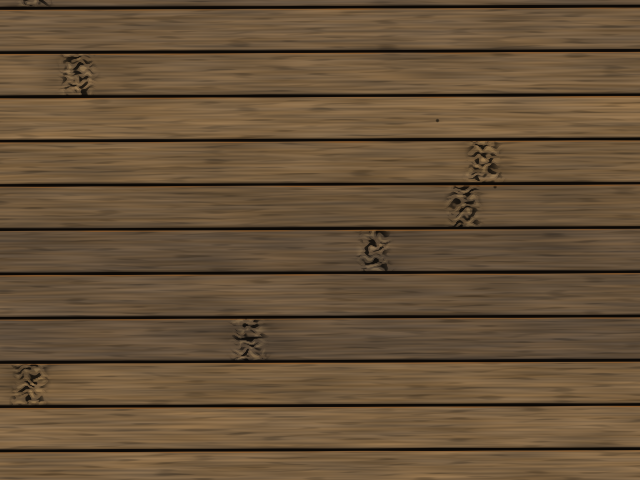
Give the GLSL for this texture, as a Shadertoy shader.

```glsl
// Dark stained bamboo slats lying across, with fine grain, nodes and black gaps.
#define PITCH 0.0922        // slat height, in canvas heights
#define FIRST_GAP 0.0175    // first gap below the top edge
#define TILT 0.0035         // rise of the slats towards the right
#define GAP_HALF 0.0029     // half of the gap width
#define GRAIN 0.34          // contrast of the fibres
#define NODE_SHARE 0.6      // share of slats that carry a node
#define NODE_WIDTH 0.032    // half width of a node
#define GOLD vec3(0.445, 0.350, 0.235)
#define UMBER vec3(0.365, 0.299, 0.232)
#define RIM vec3(0.53, 0.34, 0.16)
#define GAP_COLOR vec3(0.045, 0.030, 0.020)

float hash(vec2 p) {
    vec3 q = fract(vec3(p.xyx) * 0.1031);
    q += dot(q, q.yzx + 33.33);
    return fract((q.x + q.y) * q.z);
}

vec2 gradient(vec2 cell) {
    float angle = 6.28318 * hash(cell);
    return vec2(cos(angle), sin(angle));
}

// Gradient noise, about -0.7 to 0.7
float noise(vec2 p) {
    vec2 i = floor(p), f = p - i;
    vec2 u = f * f * f * (f * (f * 6.0 - 15.0) + 10.0);
    vec2 e = vec2(1.0, 0.0);
    float low = mix(dot(gradient(i), f), dot(gradient(i + e), f - e), u.x);
    float high = mix(dot(gradient(i + e.yx), f - e.yx),
                     dot(gradient(i + 1.0), f - 1.0), u.x);
    return mix(low, high, u.y);
}

// Long fibres plus short dark dashes
float fibres(vec2 p) {
    float fine = noise(p * vec2(7.0, 205.0));
    float broad = noise(p * vec2(2.5, 75.0) + 31.0);
    float dash = smoothstep(0.12, 0.5, noise(p * vec2(13.0, 150.0) + 67.0));
    return 0.75 * fine + 0.4 * broad - 0.5 * dash + 0.07;
}

// Stain of one slat: tone drifts slowly from row to row
vec3 slatColor(float row) {
    float drift = cos(6.28318 * (row - 1.5) / 8.5);
    float warmth = clamp(0.5 + 0.35 * drift + 0.6 * (hash(vec2(row, 41.0)) - 0.5), 0.0, 1.0);
    float light = 1.0 + 0.06 * drift + 0.08 * (hash(vec2(row, 17.0)) - 0.5);
    return mix(UMBER, GOLD, warmth) * light;
}

// Crumpled fibres and a dark cloud around a node
vec3 addNode(vec3 color, vec2 p, float row, float width) {
    float present = step(hash(vec2(row, 73.0)), NODE_SHARE);
    float offset = p.x - width * hash(vec2(row, 29.0));
    offset += 0.012 * noise(p * vec2(8.0, 35.0));
    float core = present * exp(-pow(offset / NODE_WIDTH, 4.0));
    float cloud = present * exp(-pow(offset / (2.6 * NODE_WIDTH), 2.0));
    vec2 warped = p + 0.012 * vec2(noise(p * 45.0), noise(p * 45.0 + 19.0));
    float crumple = noise(warped * vec2(65.0, 120.0));
    float cracks = smoothstep(0.02, 0.3, crumple);
    color *= 1.0 - cloud * (0.1 + 0.22 * noise(p * vec2(14.0, 28.0)));
    color *= 1.0 - 0.75 * core * cracks;
    return color + core * vec3(0.13, 0.11, 0.07) * smoothstep(0.08, 0.4, -crumple);
}

void mainImage(out vec4 fragColor, in vec2 fragCoord) {
    vec2 p = fragCoord / iResolution.y;
    float width = iResolution.x / iResolution.y;
    float pixel = 1.0 / iResolution.y;

    // Slat index from the top and distances to its two edges
    float slat = (1.0 - p.y - FIRST_GAP + TILT * p.x) / PITCH;
    float row = floor(slat);
    float fromTop = (slat - row) * PITCH;
    float fromEdge = min(fromTop, PITCH - fromTop);
    vec2 grainPos = vec2(p.x + 7.3 * row, fromTop + 3.7 * row);

    // Stain, soft blotches and fibres
    vec3 color = slatColor(row);
    color *= 1.0 + 0.16 * noise(grainPos * vec2(4.0, 16.0));
    color *= 1.0 + GRAIN * fibres(grainPos);
    color += 0.03 * noise(grainPos * vec2(5.0, 130.0) + 11.0) * vec3(1.0, 0.3, -0.6);
    color = addNode(color, p, row, width);

    // Sparse dark pinholes
    vec2 cell = floor(p * 7.0);
    vec2 pin = (cell + 0.2 + 0.6 * vec2(hash(cell + 5.0), hash(cell + 9.0))) / 7.0;
    float hole = step(0.92, hash(cell + 51.0));
    color *= 1.0 - 0.6 * hole * (1.0 - smoothstep(0.001, 0.001 + 2.0 * pixel, length(p - pin)));

    // Worn orange rim on top, shaded lower edge
    float wear = smoothstep(-0.35, 0.35, noise(vec2(p.x * 9.0, row * 5.3)));
    float rim = 1.0 - smoothstep(GAP_HALF + 0.0015, GAP_HALF + 0.004, fromTop);
    color = mix(color, RIM, rim * (0.25 + 0.5 * wear));
    color *= 1.0 - 0.3 * (1.0 - smoothstep(GAP_HALF, GAP_HALF + 0.005, PITCH - fromTop));

    // Black gap of slightly uneven width
    float gapHalf = GAP_HALF + 0.0009 * noise(vec2(p.x * 6.0, floor(slat + 0.5) * 3.1));
    float solid = smoothstep(gapHalf - 0.7 * pixel, gapHalf + 0.7 * pixel, fromEdge);
    fragColor = vec4(mix(GAP_COLOR, color, solid), 1.0);
}
```
